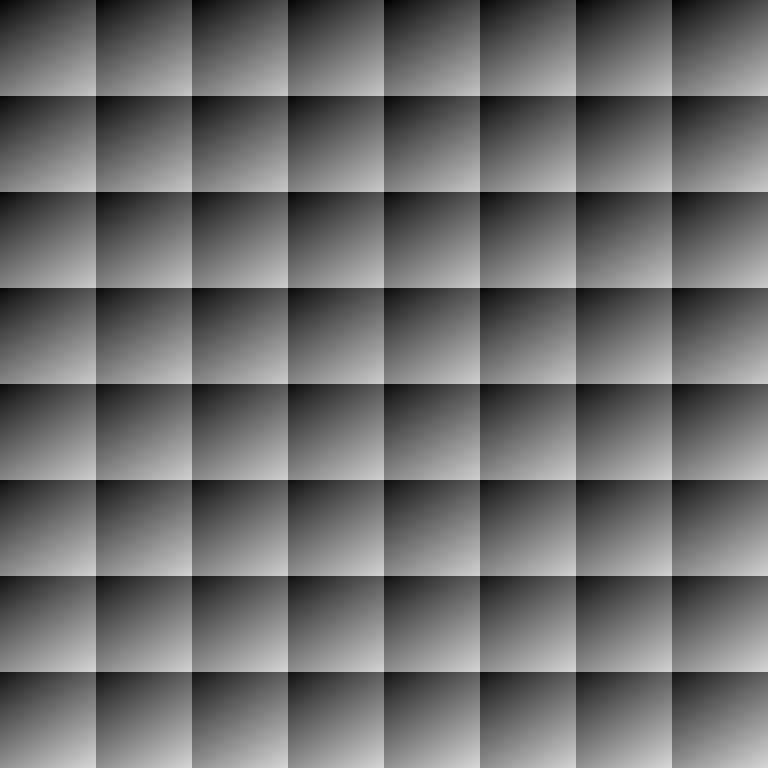
Give the GLSL for this pattern, as a WebGL 1 fragment shader.

```glsl
precision highp float;

// An eight by eight grid of grey tiles, each shaded from a dark upper left
// corner to a light lower right one. Two sawtooth ramps add up to the shade;
// rows brighten slightly downward and layered sines vary single tiles.

uniform vec2 u_resolution;

// Rising ramp per tile, with its drop softened over half a pixel.
vec2 softSawtooth(vec2 p, vec2 pixel) {
    vec2 f = fract(p);
    return min(f, (1.0 - f) * 2.0 / pixel);
}

// Small brightness offset that differs from tile to tile.
float tileVariation(vec2 tile) {
    return 0.006 * sin(tile.x * 2.7 + tile.y * 1.3)
         + 0.004 * sin(tile.x * 4.1 - tile.y * 3.2);
}

void main() {
    vec2 uv = gl_FragCoord.xy / u_resolution;

    // Tile space, counted from the upper left corner.
    vec2 grid = vec2(uv.x, 1.0 - uv.y) * 8.0;
    vec2 tile = floor(grid);
    vec2 ramp = softSawtooth(grid, 8.0 / u_resolution);

    // Shade across and down, with a deeper dark corner.
    float grey = 0.06 + dot(ramp, vec2(0.28, 0.47));
    grey -= 0.025 * exp(-6.0 * (0.6 * ramp.x + ramp.y));

    // Drift down the rows and variation between tiles.
    grey += 0.06 * (tile.y / 7.0 - 0.5) + tileVariation(tile);

    gl_FragColor = vec4(vec3(clamp(grey, 0.0, 1.0)), 1.0);
}
```
